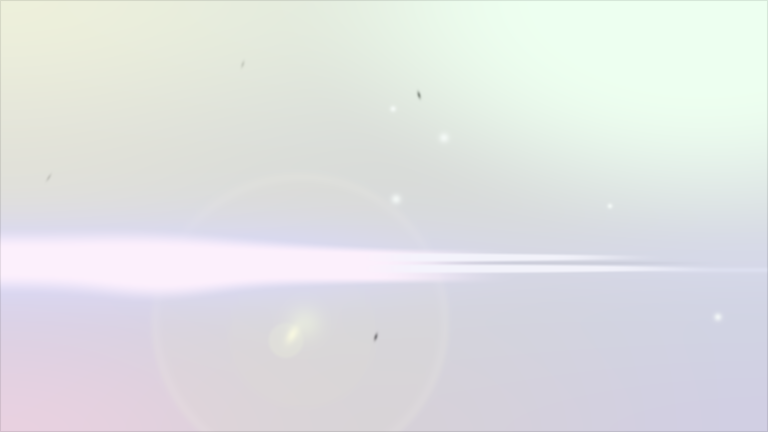
Give the GLSL for this background, as a Shadertoy shader.

```glsl
// Pale pastel backdrop with a horizontal light streak, faint lens rings and dust.

const vec3 MINT = vec3(0.93, 1.0, 0.94);
const vec3 HALO_BLUE = vec3(0.85, 0.85, 0.98);
const vec3 STREAK_PINK = vec3(0.99, 0.94, 0.99);
const vec3 STREAK_WHITE = vec3(0.96, 0.96, 0.99);
const vec3 LENS_CREAM = vec3(0.87, 0.86, 0.83);
const vec3 FLARE_LIME = vec3(0.95, 0.98, 0.86);

float hash(float n) {
    return fract(sin(n * 12.9898) * 43758.5453);
}

float gauss(float d, float width) {
    return exp(-d * d / (width * width));
}

// 1 inside the radius, fading to 0 over the given softness
float softDisc(float d, float radius, float soft) {
    return 1.0 - smoothstep(radius - soft, radius + soft, d);
}

// Three colours across the width
vec3 blend3(vec3 a, vec3 b, vec3 c, float t) {
    return mix(mix(a, b, smoothstep(0.0, 0.5, t)), c, smoothstep(0.5, 1.0, t));
}

vec3 backdrop(vec2 p, float aspect) {
    float t = p.x / aspect;
    vec3 top = blend3(vec3(0.93, 0.94, 0.86), vec3(0.89, 0.92, 0.87), vec3(0.90, 0.94, 0.90), t);
    vec3 middle = blend3(vec3(0.88, 0.88, 0.85), vec3(0.85, 0.86, 0.85), vec3(0.86, 0.88, 0.89), t);
    vec3 low = blend3(vec3(0.86, 0.82, 0.89), vec3(0.83, 0.83, 0.86), vec3(0.82, 0.83, 0.89), t);
    vec3 bottom = blend3(vec3(0.91, 0.82, 0.88), vec3(0.84, 0.82, 0.85), vec3(0.82, 0.81, 0.89), t);
    vec3 col = mix(bottom, low, smoothstep(0.0, 0.3, p.y));
    col = mix(col, middle, smoothstep(0.25, 0.6, p.y));
    col = mix(col, top, smoothstep(0.55, 1.0, p.y));
    float glow = length((p - vec2(1.62, 1.02)) / vec2(0.8, 0.48));
    return mix(col, MINT, 1.0 - smoothstep(0.45, 1.25, glow));
}

// Large faint discs and a small bright flare
vec3 addLens(vec3 col, vec2 p) {
    float d = length(p - vec2(0.695, 0.255));
    col = mix(col, LENS_CREAM, 0.28 * softDisc(d, 0.345, 0.008));
    col += 0.012 * gauss(d - 0.335, 0.012);
    float inner = length(p - vec2(0.70, 0.225));
    col = mix(col, LENS_CREAM, 0.22 * softDisc(inner, 0.17, 0.012));
    float ghost = length(p - vec2(0.662, 0.212));
    col = mix(col, FLARE_LIME, 0.22 * softDisc(ghost, 0.04, 0.006));
    float haze = length(p - vec2(0.705, 0.255));
    col = mix(col, FLARE_LIME, 0.5 * gauss(haze, 0.04));
    // Bright core stretched along its diagonal
    vec2 q = mat2(0.5, 0.87, 0.87, -0.5) * (p - vec2(0.677, 0.226));
    return mix(col, vec3(1.0, 1.0, 0.88), 0.75 * gauss(length(q / vec2(2.0, 1.0)), 0.011));
}

// Thin horizontal ray tapering towards its tip
float ray(vec2 p, float y, float tip) {
    float halfWidth = 0.009 * (1.0 - 0.5 * smoothstep(tip - 0.5, tip, p.x));
    float fade = smoothstep(0.8, 1.0, p.x) * (1.0 - smoothstep(tip - 0.25, tip + 0.03, p.x));
    return softDisc(abs(p.y - y), halfWidth, 0.004) * fade;
}

vec3 addStreak(vec3 col, vec2 p) {
    float reach = 1.0 - smoothstep(0.5, 1.35, p.x);
    float halo = gauss(p.y - 0.392, mix(0.085, 0.105, reach));
    col = mix(col, HALO_BLUE, halo * mix(0.2, 0.9, reach));

    // Wide body, swelling below near the left third
    float along = smoothstep(0.2, 1.0, p.x);
    float bulge = gauss(p.x - 0.37, 0.17);
    float top = mix(0.449, 0.419, along) + 0.004 * bulge;
    float base = mix(0.342, 0.349, along) - 0.022 * bulge;
    float soft = mix(0.026, 0.009, along);
    float body = smoothstep(base - soft, base + soft, p.y)
               * (1.0 - smoothstep(top - soft, top + soft, p.y));
    col = mix(col, STREAK_PINK, body * (1.0 - smoothstep(0.85, 1.2, p.x)));

    col = mix(col, STREAK_WHITE, 0.9 * ray(p, 0.404, 1.52));
    col = mix(col, STREAK_WHITE, 0.9 * ray(p, 0.378, 1.64));
    float gap = smoothstep(0.95, 1.1, p.x) * (1.0 - smoothstep(1.4, 1.7, p.x));
    col -= 0.04 * gap * gauss(p.y - 0.391, 0.004);
    return col + 0.03 * gauss(p.y - 0.375, 0.006) * smoothstep(1.4, 1.6, p.x);
}

vec3 addDust(vec3 col, vec2 p) {
    // Bright motes: position and radius
    vec3 motes[5] = vec3[5](vec3(0.917, 0.539, 0.011), vec3(1.028, 0.681, 0.011),
        vec3(0.910, 0.748, 0.007), vec3(1.662, 0.266, 0.009), vec3(1.412, 0.523, 0.006));
    for (int i = 0; i < 5; i++) {
        float d = length(p - motes[i].xy);
        col = mix(col, vec3(0.97, 0.99, 0.98), 0.8 * gauss(d, motes[i].z));
    }
    // Dark slanted flecks
    vec2 flecks[4] = vec2[4](vec2(0.970, 0.780), vec2(0.870, 0.220),
        vec2(0.562, 0.851), vec2(0.113, 0.589));
    for (int i = 0; i < 4; i++) {
        vec2 q = p - flecks[i];
        q.x -= q.y * (hash(float(i) + 2.0) - 0.3);
        float strength = i < 2 ? 0.35 : 0.1;
        col -= strength * gauss(length(q / vec2(0.5, 1.0)), 0.008);
    }
    return col;
}

void mainImage(out vec4 fragColor, in vec2 fragCoord) {
    float aspect = iResolution.x / iResolution.y;
    vec2 p = fragCoord / iResolution.y;
    vec3 col = backdrop(p, aspect);
    col = addLens(col, p);
    col = addStreak(col, p);
    col = addDust(col, p);
    // Thin grey frame
    vec2 inset = min(p, vec2(aspect, 1.0) - p);
    col *= 1.0 - 0.12 * softDisc(min(inset.x, inset.y), 0.002, 0.002);
    fragColor = vec4(clamp(col, 0.0, 1.0), 1.0);
}
```
